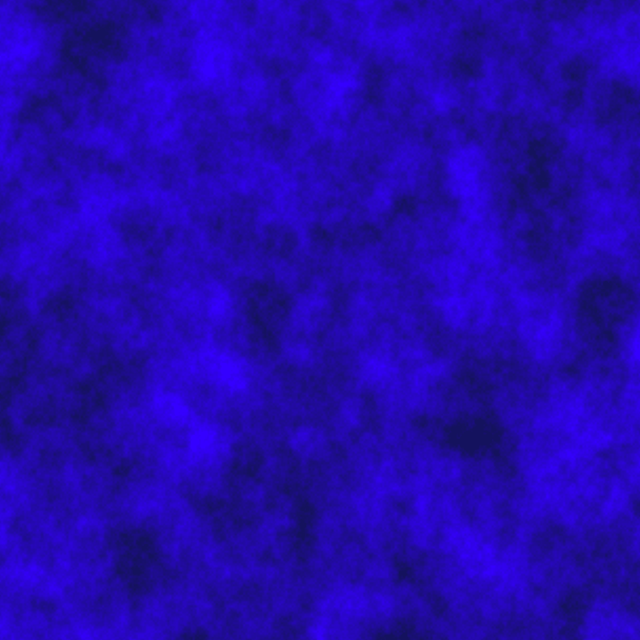
Reproduce this texture procedurally as a WebGL 1 fragment shader.

```glsl
precision highp float;
// Cloudy deep-blue texture: grainy fractal value noise over a dark-to-vivid blue ramp.

uniform vec2 u_resolution;

const vec3 DARK_BLUE = vec3(0.08, 0.07, 0.37);
const vec3 VIVID_BLUE = vec3(0.205, 0.0, 1.0);
const float BASE_CELLS = 9.5;   // largest noise cells across the canvas
const float GAIN = 0.73;        // amplitude ratio between octaves
const float CONTRAST = 2.1;
const float MID_TONE = 0.54;    // ramp position of average density
const int OCTAVES = 6;
const vec2 OCTAVE_SHIFT = vec2(17.0, 43.0);

float hash(vec2 p) {
  return fract(sin(dot(p, vec2(12.9898, 78.233))) * 43758.5453);
}

float valueNoise(vec2 p) {
  vec2 cell = floor(p);
  vec2 f = fract(p);
  vec2 blend = f * f * (3.0 - 2.0 * f);
  float bottom = mix(hash(cell), hash(cell + vec2(1.0, 0.0)), blend.x);
  float top = mix(hash(cell + vec2(0.0, 1.0)), hash(cell + vec2(1.0, 1.0)), blend.x);
  return mix(bottom, top, blend.y);
}

// Sum of octaves, normalised to 0..1
float clouds(vec2 p) {
  float sum = 0.0;
  float total = 0.0;
  float amplitude = 1.0;
  for (int i = 0; i < OCTAVES; i++) {
    sum += amplitude * valueNoise(p);
    total += amplitude;
    amplitude *= GAIN;
    p = p * 2.0 + OCTAVE_SHIFT;
  }
  return sum / total;
}

void main() {
  vec2 uv = gl_FragCoord.xy / min(u_resolution.x, u_resolution.y);
  float density = clouds(uv * BASE_CELLS + OCTAVE_SHIFT);
  float tone = clamp((density - 0.5) * CONTRAST + MID_TONE, 0.0, 1.0);
  gl_FragColor = vec4(mix(DARK_BLUE, VIVID_BLUE, tone), 1.0);
}
```
